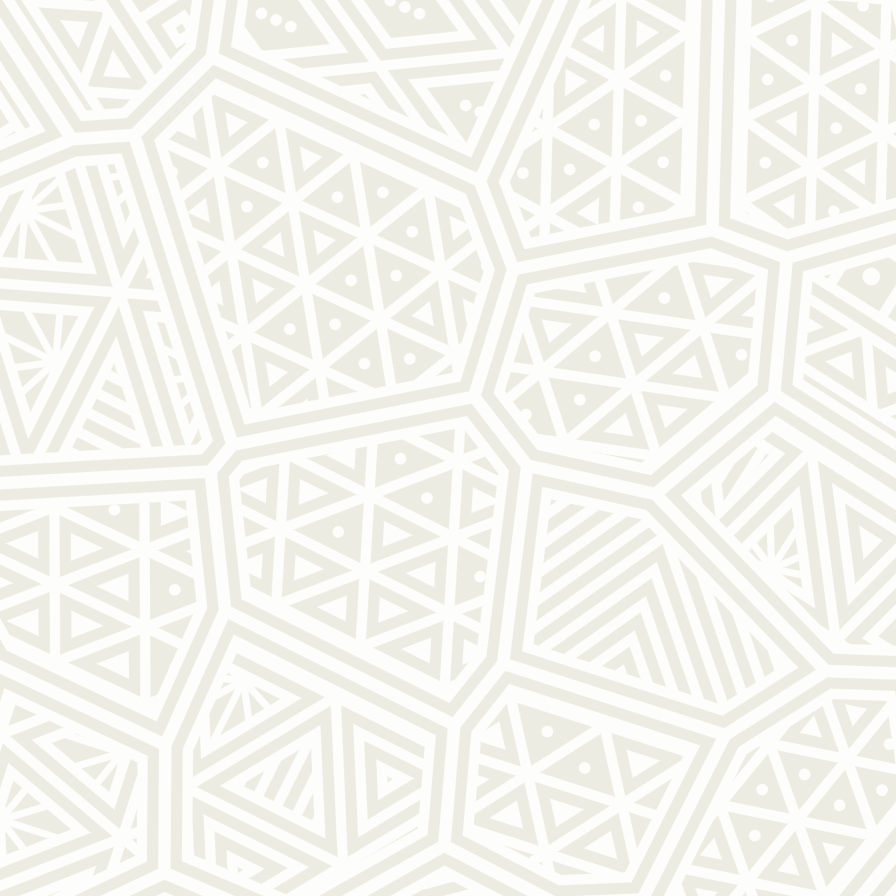
Write a Shadertoy shader that draws this pattern.

```glsl
// Pale tribal patchwork: Voronoi patches, each framed and filled with one
// geometric motif (key rows, triangles, rhombs, chevrons) laid along its
// nearest border. All motifs are signed distances, negative where inked.

#define CELLS  3.7     // patches across the canvas
#define JITTER 0.85    // irregularity of the patches
#define STROKE 0.0125  // width of an inked line
#define GAP    0.0115  // width of the paper between lines
#define MARGIN 0.007   // half the paper channel between patches
#define ROW    0.092   // height of an ornament row
#define KEY    0.096   // period of the key ornament
#define DOT    0.0065  // radius of the small dots
#define PAPER  vec3(0.993, 0.993, 0.984)
#define INK    vec3(0.93, 0.925, 0.885)

const float INSET = 1.5 * GAP + STROKE;  // depth of the second ring
const vec2 SLANT_A = vec2(0.866, -0.5), SLANT_B = vec2(-0.866, -0.5);

struct Patch { vec2 id, site, axis; float edge; };

float hash(vec2 p) {
    return fract(sin(dot(p, vec2(127.1, 311.7))) * 43758.55);
}

vec2 siteOf(vec2 id) {
    return id + 0.5 + JITTER * (vec2(hash(id), hash(id + 17.3)) - 0.5);
}

// Nested rings from the depth inside a shape
float rings(float depth) {
    float period = STROKE + GAP;
    return abs(mod(depth, period) - 0.5 * period) - 0.5 * STROKE;
}

// Voronoi patch with border distance and the vector to its closest neighbour
Patch findPatch(vec2 p) {
    Patch c = Patch(vec2(0), vec2(0), vec2(1, 0), 9.0);
    float best = 99.0, closest = 99.0;
    for (int j = -1; j <= 1; j++) for (int i = -1; i <= 1; i++) {
        vec2 id = floor(p) + vec2(i, j), s = siteOf(id);
        float d = distance(s, p);
        if (d < best) { best = d; c.id = id; c.site = s; }
    }
    for (int j = -2; j <= 2; j++) for (int i = -2; i <= 2; i++) {
        if (i == 0 && j == 0) continue;
        vec2 s = siteOf(c.id + vec2(i, j)), axis = s - c.site;
        c.edge = min(c.edge, dot(0.5 * (s + c.site) - p, normalize(axis)));
        if (length(axis) < closest) { closest = length(axis); c.axis = axis; }
    }
    return c;
}

// Ruled rows of keys, zigzags, triangles or squares
float ornamentRows(vec2 p, float seed) {
    float row = floor(p.y / ROW), pick = hash(vec2(row, seed * 91.0));
    float x = p.x + pick * KEY, y = p.y - (row + 0.5) * ROW;
    float inner = 0.5 * (ROW - STROKE), rule = inner - abs(y);
    float room = rule - 0.5 * GAP, ink;
    if (pick < 0.2) {  // squares, alternately dotted and ringed
        float size = 0.068, i = floor(x / size);
        x -= (i + 0.5) * size;
        float depth = min(0.5 * size - abs(x), room);
        ink = mod(i, 2.0) < 0.5 ? rings(depth)
            : max(0.5 * GAP - depth, 1.5 * DOT - length(vec2(x, y)));
        return min(rule, ink);
    }
    float period = pick < 0.45 ? 1.3 * ROW : pick < 0.65 ? 0.8 * KEY : KEY;
    float quarter = 0.25 * period;
    float u = abs(mod(x, period) - 2.0 * quarter) - quarter;
    if (u < 0.0) { u = -u; y = -y; }  // half-turn symmetry of a wave
    if (pick < 0.45) {  // nested triangles
        float slope = inner / quarter;
        ink = rings(min(abs(y - u * slope) / length(vec2(1, slope)), room));
    } else if (pick < 0.65) {  // zigzag between dotted teeth
        float d = abs(y - u) * 0.707;
        float teeth = max(0.5 * STROKE + GAP - d,
                          DOT - length(vec2(u - quarter, y + 0.02)));
        ink = min(d - 0.5 * STROKE, teeth);
    } else {  // square wave interlocked with bars
        float top = inner - GAP - 0.5 * STROKE;
        float wave = min(max(u, abs(y) - top), abs(y - top)) - 0.5 * STROKE;
        float bar = max(abs(u - quarter) - 0.5 * STROKE,
                        y - top + 0.5 * STROKE + GAP);
        ink = min(wave, bar);
    }
    return min(rule, ink);
}

// Sheared triangle lattice: dotted, ringed, fanned or hatched
float triangles(vec2 p, float size, float seed) {
    float squeeze = mix(0.8, 1.15, seed), shear = 0.7 * fract(seed * 7.0) - 0.35;
    vec2 q = vec2(squeeze * (p.x + shear * p.y), p.y);
    vec3 t = vec3(q.y, dot(q, SLANT_A), dot(q, SLANT_B)) / size;
    vec3 k = floor(t), f = t - k;
    if (f.x + f.y + f.z > 1.5) f = 1.0 - f;
    float lean = 0.866 * squeeze;
    vec3 depths = f * size / vec3(1, length(vec2(lean, lean * shear - 0.5)),
                                  length(vec2(lean, lean * shear + 0.5)));
    float depth = min(depths.x, min(depths.y, depths.z));
    vec3 u = (f - 1.0 / 3.0) * size;
    vec2 r = (vec2(0, u.x) + SLANT_A * u.y + SLANT_B * u.z) / 1.5;
    r.x = r.x / squeeze - shear * r.y;  // offset from the centroid
    float pick = hash(k.xy + k.z * 3.1 + seed * 53.0);
    if (size < 0.1 && pick < 0.5) return max(0.5 * GAP - depth, DOT - length(r));
    if (size < 0.1 || pick < 0.45) return rings(depth);
    float frame = abs(depth - 0.5 * (GAP + STROKE)) - 0.5 * STROKE;
    vec2 hub = r + vec2(0, size / 3.0 - INSET);
    float ray = length(hub) * sin(abs(mod(atan(hub.x, hub.y) + 0.3, 0.6) - 0.3));
    float core = pick < 0.8 ? max(0.004 - ray, 0.012 - length(hub)) : rings(r.x);
    return min(frame, max(INSET - depth, core));
}

// Ringed rhombs holding three dots
float rhombs(vec2 p, float size) {
    vec2 f = fract(vec2(dot(p, SLANT_A), dot(p, SLANT_B)) / size);
    vec2 u = (f - 0.5) * size, r = vec2((u.x - u.y) / 1.732, -u.x - u.y);
    float depth = 0.5 * size - max(abs(u.x), abs(u.y));
    float frame = abs(depth - 0.5 * (GAP + STROKE)) - 0.5 * STROKE;
    r.y -= 0.018 * clamp(floor(r.y / 0.018 + 0.5), -1.0, 1.0);
    return min(frame, max(INSET - depth, DOT - length(r)));
}

void mainImage(out vec4 fragColor, in vec2 fragCoord) {
    vec2 uv = fragCoord / iResolution.y;
    Patch c = findPatch(uv * CELLS);
    float edge = c.edge / CELLS, border = MARGIN + STROKE + GAP;

    // Local frame standing on the border with the closest neighbour
    vec2 dir = normalize(c.axis), q = uv - (c.site + 0.5 * c.axis) / CELLS;
    vec2 p = vec2(dot(q, vec2(-dir.y, dir.x)), -dot(q, dir) - border);

    float kind = hash(c.id + 5.7), seed = hash(c.id + 31.1), motif;
    if (kind < 0.36) motif = ornamentRows(p, seed);
    else if (kind < 0.58) motif = triangles(p, 0.078, seed);
    else if (kind < 0.82) motif = triangles(p, 0.165, seed);
    else if (kind < 0.91) motif = rhombs(p, 0.125);
    else motif = rings(abs(p.x) * 0.8 + p.y * 0.6);

    float frame = abs(edge - MARGIN - 0.5 * STROKE) - 0.5 * STROKE;
    float ink = min(frame, max(motif, border - edge));
    float soft = 0.8 / iResolution.y;
    fragColor = vec4(mix(INK, PAPER, smoothstep(-soft, soft, ink)), 1.0);
}
```
